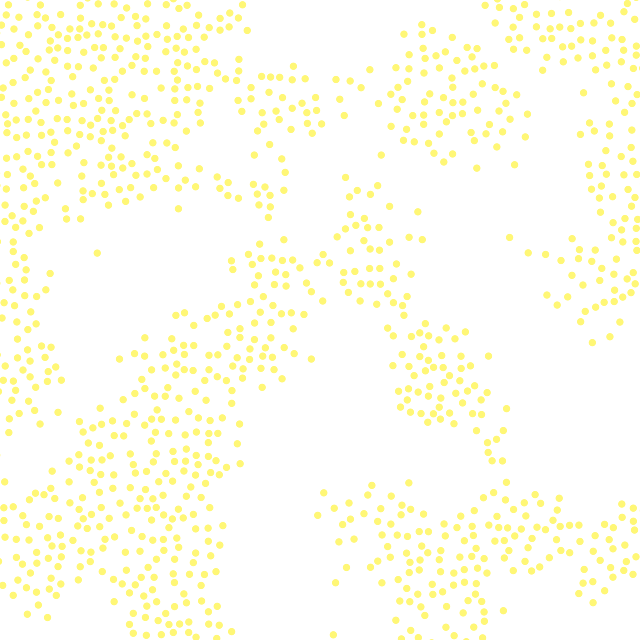
A three.js fragment shader for this pattern:

```glsl
varying vec2 vUv;

const vec3 PAPER = vec3(1.0);
const vec3 DOT_COLOR = vec3(1.0, 0.967, 0.462);
const float CELLS = 60.0;
const float RADIUS = 0.0057;
const float SOFTNESS = 0.0008;
const float MIN_GAP = 0.0135;

float hash(vec2 p, float seed) {
  vec3 q = fract(vec3(p.xyx + seed) * vec3(0.1031, 0.1030, 0.0973));
  q += dot(q, q.yzx + 33.33);
  return fract((q.x + q.y) * q.z);
}

float valueNoise(vec2 p, float seed) {
  vec2 i = floor(p);
  vec2 f = fract(p);
  f = f * f * (3.0 - 2.0 * f);
  float low = mix(hash(i, seed), hash(i + vec2(1.0, 0.0), seed), f.x);
  float high = mix(hash(i + vec2(0.0, 1.0), seed), hash(i + 1.0, seed), f.x);
  return mix(low, high, f.y);
}

// Clumps and voids, thinning out toward the lower right
float density(vec2 p) {
  float clumps = 0.6 * valueNoise(p * 7.0, 11.3) + 0.4 * valueNoise(p * 14.0, 47.7);
  float slope = 0.2 * (p.y - p.x);
  return smoothstep(0.31, 0.65, clumps + slope);
}

vec2 dotCenter(vec2 cell) {
  vec2 jitter = vec2(hash(cell, 3.1), hash(cell, 71.9)) - 0.5;
  return (cell + 0.5 + 0.8 * jitter) / CELLS;
}

bool isPresent(vec2 cell, vec2 center) {
  return hash(cell, 23.5) < density(center);
}

// A dot yields to any nearby dot of higher rank
bool isCrowded(vec2 cell, vec2 center) {
  float rank = hash(cell, 131.7);
  for (int y = -1; y <= 1; y++) {
    for (int x = -1; x <= 1; x++) {
      vec2 other = cell + vec2(float(x), float(y));
      vec2 otherCenter = dotCenter(other);
      if (hash(other, 131.7) > rank && distance(center, otherCenter) < MIN_GAP) {
        if (isPresent(other, otherCenter)) return true;
      }
    }
  }
  return false;
}

float dotCoverage(vec2 p) {
  vec2 home = floor(p * CELLS);
  float coverage = 0.0;
  for (int y = -1; y <= 1; y++) {
    for (int x = -1; x <= 1; x++) {
      vec2 cell = home + vec2(float(x), float(y));
      vec2 center = dotCenter(cell);
      float d = distance(p, center);
      // Only dots that reach this point need the costly checks
      if (d < RADIUS + SOFTNESS && isPresent(cell, center) && !isCrowded(cell, center)) {
        float disc = 1.0 - smoothstep(RADIUS - SOFTNESS, RADIUS + SOFTNESS, d);
        coverage = max(coverage, disc);
      }
    }
  }
  return coverage;
}

void main() {
  // Offset keeps every cell index positive for the hash
  float coverage = dotCoverage(vUv + 1.0);
  gl_FragColor = vec4(mix(PAPER, DOT_COLOR, coverage), 1.0);
}
```
